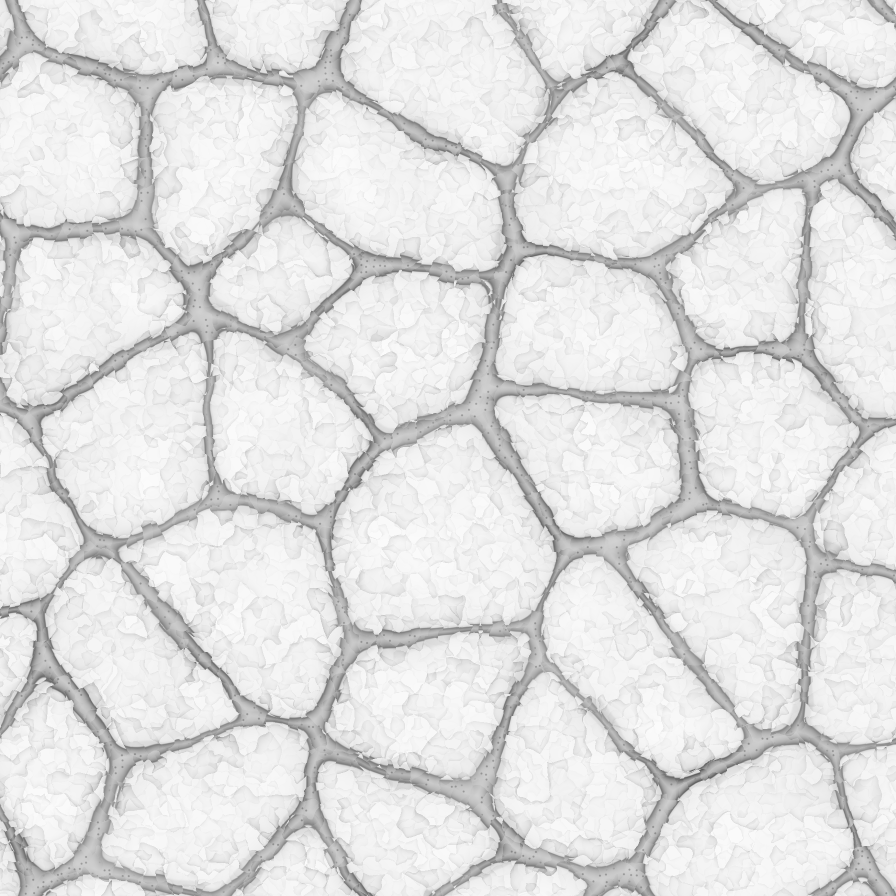
This texture map is drawn by a WebGL 1 fragment shader. Its source:

```glsl
precision highp float;
// Ambient occlusion map of a rubble stone wall: pale flaky stones in grey mortar joints.

uniform vec2 u_resolution;

const float STONES_ACROSS = 5.4;
const float STONE_TONE = 0.978;
const float MORTAR_TONE = 0.82;
const float CONTACT_TONE = 0.45;

vec2 hash2(vec2 p) {
  vec3 q = fract(p.xyx * vec3(0.1031, 0.1030, 0.0973));
  q += dot(q, q.yzx + 33.33);
  return fract((q.xx + q.yz) * q.zy);
}

float cornerSlope(vec2 cell, vec2 corner, vec2 f) {
  return dot(hash2(cell + corner + 71.0) * 2.0 - 1.0, f - corner);
}

// Gradient noise, roughly -0.6 to 0.6
float gradientNoise(vec2 p) {
  vec2 i = floor(p), f = p - i;
  vec2 u = f * f * f * (f * (f * 6.0 - 15.0) + 10.0);
  float low = mix(cornerSlope(i, vec2(0.0), f), cornerSlope(i, vec2(1.0, 0.0), f), u.x);
  float high = mix(cornerSlope(i, vec2(0.0, 1.0), f), cornerSlope(i, vec2(1.0), f), u.x);
  return mix(low, high, u.y);
}

vec2 warp(vec2 p, float frequency, float amount) {
  vec2 q = p * frequency;
  return p + amount * vec2(gradientNoise(q), gradientNoise(q + 37.7));
}

// Distance to the border of a stone, with corners rounded by a soft minimum
float stoneBorder(vec2 p, float scale, float sharpness) {
  p *= scale;
  vec2 base = floor(p), nearCell = base, nearOffset = vec2(0.0);
  float nearest = 9.0;
  for (int y = -1; y <= 1; y++)
    for (int x = -1; x <= 1; x++) {
      vec2 cell = base + vec2(x, y);
      vec2 offset = cell + 0.05 + 0.9 * hash2(cell + 11.0) - p;
      float d = dot(offset, offset);
      if (d < nearest) { nearest = d; nearCell = cell; nearOffset = offset; }
    }
  float sum = 0.0001;
  for (int y = -2; y <= 2; y++)
    for (int x = -2; x <= 2; x++) {
      vec2 cell = nearCell + vec2(x, y);
      vec2 offset = cell + 0.05 + 0.9 * hash2(cell + 11.0) - p;
      vec2 across = offset - nearOffset;
      if (dot(across, across) > 0.0001)
        sum += exp(-sharpness * dot(0.5 * (offset + nearOffset), normalize(across)));
    }
  return -log(sum) / (sharpness * scale);
}

// Flake cells: border distance, own height, height of the neighbour
vec3 flakes(vec2 p, float scale) {
  p *= scale;
  vec2 base = floor(p), cellA = base, cellB = base, a = vec2(2.0), b = vec2(3.0);
  for (int y = -1; y <= 1; y++)
    for (int x = -1; x <= 1; x++) {
      vec2 cell = base + vec2(x, y);
      vec2 offset = cell + hash2(cell + 23.0) - p;
      float d = dot(offset, offset);
      if (d < dot(a, a)) { b = a; cellB = cellA; a = offset; cellA = cell; }
      else if (d < dot(b, b)) { b = offset; cellB = cell; }
    }
  float border = dot(0.5 * (a + b), normalize(b - a)) / scale;
  return vec3(border, hash2(cellA + 57.0).x, hash2(cellB + 57.0).x);
}

// Shade cast on a flake by a higher neighbour
float ledgeShade(vec3 flake, float reach) {
  return max(flake.z - flake.y, 0.0) * exp(-flake.x / reach);
}

// Small round pits at random places
float pits(vec2 p, float scale) {
  vec2 q = p * scale, cell = floor(q);
  float dist = length(q - cell - 0.25 - 0.5 * hash2(cell + 5.0));
  return step(0.6, hash2(cell + 91.0).y) * (1.0 - smoothstep(0.08, 0.25, dist));
}

float wallTone(vec2 p) {
  vec3 coarse = flakes(warp(p, 55.0, 0.012), 38.0);
  vec3 fine = flakes(warp(p, 90.0, 0.008), 80.0);

  // Joint outline, chipped by the flakes
  float border = stoneBorder(warp(warp(p, 9.0, 0.014), 34.0, 0.006), STONES_ACROSS, 20.0);
  float halfWidth = max(0.0055 + 0.009 * gradientNoise(p * 5.0 + 3.0), 0.003);
  float chips = 0.005 * (coarse.y - 0.5) + 0.004 * (fine.y - 0.5);
  float edge = border - halfWidth + chips;

  // Stone face: ledges, gentle tint and a worn rim
  float rim = exp(-max(edge, 0.0) / 0.012);
  float stone = STONE_TONE + 0.03 * gradientNoise(p * 14.0);
  stone -= (0.13 + 0.12 * rim) * ledgeShade(coarse, 0.0035);
  stone -= (0.10 + 0.10 * rim) * ledgeShade(fine, 0.0022);
  stone -= 0.018 * (1.0 - coarse.y) + 0.012 * (1.0 - fine.y) + 0.06 * rim;
  float shelf = 0.022 * max(gradientNoise(p * 17.0 + 8.0), 0.0);
  stone -= 0.05 * (1.0 - smoothstep(0.0, 0.003, edge - shelf));

  // Mortar: dark where it meets stone, pitted where it is wide
  float depth = max(-edge, 0.0);
  float contact = CONTACT_TONE + 0.28 * gradientNoise(p * 11.0 + 19.0);
  float mortar = mix(MORTAR_TONE, contact, exp(-depth / 0.0042));
  mortar += 0.03 * gradientNoise(p * 120.0);
  mortar -= 0.20 * pits(p, 150.0) * smoothstep(0.003, 0.007, depth);

  return mix(mortar, stone, smoothstep(-0.0008, 0.0008, edge));
}

void main() {
  float tone = 0.0;
  for (int y = 0; y < 2; y++)
    for (int x = 0; x < 2; x++) {
      vec2 subpixel = 0.5 * vec2(x, y) - 0.25;
      tone += 0.25 * wallTone((gl_FragCoord.xy + subpixel) / min(u_resolution.x, u_resolution.y));
    }
  gl_FragColor = vec4(vec3(clamp(tone, 0.0, 1.0)), 1.0);
}
```
